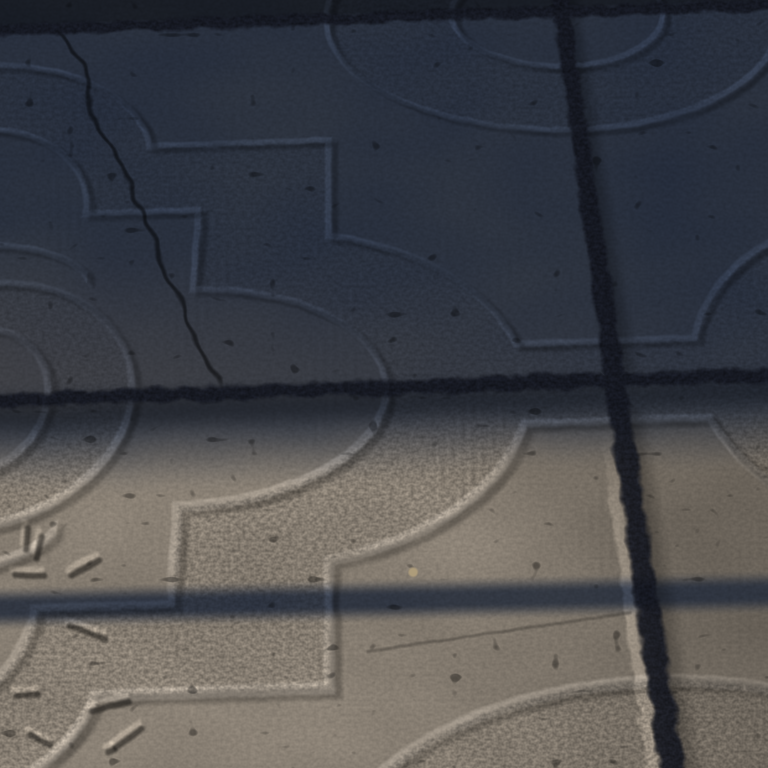
Give the GLSL for this texture, as a three.js fragment shader.

```glsl
// Worn relief floor slabs seen at a slant, half in blue shade and half in warm light.
// A perspective slab space is folded about its joints; raised outlines are contours
// of unions of ellipses and boxes, with gradient noise for grain and wear.
varying vec2 vUv;

float hash(vec2 c) {
  return fract(sin(dot(c, vec2(127.1, 311.7))) * 43758.5);
}

float corner(vec2 cell, vec2 offset) {
  float a = 6.2832 * hash(cell);
  return dot(vec2(cos(a), sin(a)), offset);
}

float noise(vec2 p) {
  vec2 i = floor(p), f = fract(p);
  vec2 w = f * f * f * (f * (f * 6.0 - 15.0) + 10.0);
  vec2 e = vec2(1.0, 0.0);
  return mix(mix(corner(i, f), corner(i + e, f - e), w.x),
             mix(corner(i + e.yx, f - e.yx), corner(i + 1.0, f - 1.0), w.x), w.y);
}

float ellipse(vec2 p, vec2 center, vec2 radius) {
  vec2 d = p - center;
  float f = length(d / radius);
  return f * (f - 1.0) / (length(d / (radius * radius)) + 0.0001);
}

float segment(vec2 p, vec2 a, vec2 b) {
  vec2 d = b - a;
  return length(p - a - d * clamp(dot(p - a, d) / dot(d, d), 0.0, 1.0));
}

float band(float d, float halfWidth, float soft) {
  return 1.0 - smoothstep(halfWidth - soft, halfWidth + soft, abs(d));
}

// Slab space: the joints cross at zero, both axes shrink with distance
vec2 slab(vec2 p) {
  float up = p.y - 0.505 - 0.033 * (p.x - 0.797);
  float across = p.x - 0.801 + 0.146 * (p.y - 0.505);
  return vec2(across / (1.0 - 0.384 * up), up / (1.0 - 0.253 * up));
}

// x: distance to the nearest raised outline, y: mask of the stippled fields
vec2 relief(vec2 s) {
  vec2 t = vec2(s.x < 0.0 ? -s.x : 1.1 * s.x, abs(s.y));
  float outer = min(ellipse(t, vec2(0.456, 0.0), vec2(0.341, 0.217)), t.y - 0.052);
  outer = min(outer, max(0.375 - t.x, t.y - 0.354));
  outer = min(outer, ellipse(t, vec2(0.911, 0.326), vec2(0.273, 0.165)));
  float inner = ellipse(t, vec2(0.562, 0.0), vec2(0.262, 0.141));
  inner = min(inner, max(0.562 - t.x, t.y - 0.255));
  inner = min(inner, ellipse(t, vec2(0.898, 0.255), vec2(0.174, 0.133)));
  float ring = ellipse(t, vec2(0.833, 0.0), vec2(0.2, 0.159));
  float hub = ellipse(t, vec2(0.846, 0.0), vec2(0.103, 0.096));
  float wheel = ellipse(t, vec2(0.0, 0.549), vec2(0.378, 0.191));
  float core = ellipse(t, vec2(0.0, 0.549), vec2(0.177, 0.09));
  float sliver = max(abs(ellipse(t, vec2(0.885, 0.143), vec2(0.182, 0.072))),
                     max(0.715 - t.x, 0.16 - t.y));
  float lines = min(min(abs(outer), abs(inner)), min(abs(ring), abs(hub)));
  lines = min(min(lines, sliver), min(abs(wheel), abs(core)));
  float field = min(max(outer, -inner), min(max(ring, -hub), max(wheel, -core)));
  return vec2(lines, 1.0 - smoothstep(-0.004, 0.004, field));
}

void main() {
  vec2 p = vUv;
  vec2 worn = p + 0.0015 * vec2(noise(p * 45.0), noise(p * 45.0 + 31.0));
  vec2 s = slab(worn);
  vec2 shape = relief(s);
  float cloud = noise(p * vec2(4.0, 7.0)) + 0.5 * noise(p * vec2(11.0, 19.0));
  float grain = noise(p * vec2(150.0, 210.0)) + 0.6 * noise(p * 310.0);

  // Light: shade above, sun below the cross joint, cut by a narrow cast shadow
  float sun = 1.0 - smoothstep(-0.125, -0.015, s.y + 0.015 * cloud);
  sun *= 1.0 - 0.92 * (1.0 - smoothstep(0.006, 0.03, abs(p.y - 0.208 - 0.021 * p.x)));
  float glow = (1.0 - smoothstep(0.02, 0.27, s.y + 0.12 * p.x)) * (1.0 - 0.65 * p.x);
  vec3 shade = mix(vec3(0.145, 0.175, 0.235), vec3(0.18, 0.205, 0.25), 0.5 + 0.6 * cloud);
  shade = mix(shade, vec3(0.3, 0.29, 0.29), 0.6 * glow * smoothstep(-0.06, 0.03, s.y));
  vec3 lit = vec3(0.52, 0.485, 0.44) * (1.0 - 0.2 * smoothstep(0.55, 1.0, p.x));
  vec3 color = mix(shade, lit * (1.0 + 0.1 * cloud), sun);

  // Stone grain, stronger in the stippled fields
  color *= 1.0 + grain * mix(0.09, 0.26, shape.y * (0.35 + 0.65 * sun));
  color *= 1.0 - 0.35 * smoothstep(0.42, 0.56, noise(p * vec2(38.0, 55.0) + 7.0));

  // Raised outlines with a dark flank at the lower right
  float lineWidth = mix(0.0045, 0.0068, sun);
  float flank = relief(slab(worn + vec2(-0.009, 0.006))).x;
  float wear = 0.8 + 0.5 * noise(p * 16.0 + 5.0);
  color *= 1.0 - 0.28 * wear * band(flank, lineWidth, 0.004);
  color = mix(color, color * 1.24 + vec3(0.012, 0.016, 0.022),
              wear * band(shape.x, lineWidth, 0.0025));

  // Broken chips near the lower left, and one pebble
  for (int i = 0; i < 10; i++) {
    float n = float(i);
    vec2 a = vec2(0.15 * hash(vec2(n, 2.0)), 0.02 + 0.28 * hash(vec2(n, 5.0)));
    vec2 b = a + 0.055 * vec2(hash(vec2(n, 8.0)), hash(vec2(n, 11.0)) - 0.4);
    color *= 1.0 - 0.45 * band(segment(worn + vec2(-0.004, 0.008), a, b), 0.004, 0.003);
    color = mix(color, color * 1.25, band(segment(worn, a, b), 0.004, 0.003));
  }
  color = mix(color, vec3(0.68, 0.61, 0.48), band(length(p - vec2(0.538, 0.255)), 0.006, 0.002));

  // Cracks
  float crack = p.x - 0.085 - 0.417 * (0.961 - p.y) - 0.022 * noise(p.yy * 9.0) - 0.008 * noise(p * 40.0);
  color *= 1.0 - 0.5 * band(crack, 0.003, 0.0025) * smoothstep(0.49, 0.51, p.y) * (1.0 - smoothstep(0.95, 0.97, p.y));
  color *= 1.0 - 0.22 * band(segment(worn, vec2(0.48, 0.152), vec2(0.82, 0.202)), 0.002, 0.002);

  // Joints: dark gaps, soft shadow beside them and a sunlit lip
  float rough = 0.006 * noise(p * 32.0) + 0.003 * noise(p * 90.0);
  float gap = max(band(s.x + rough, 0.013, 0.004), band(s.y + rough, 0.009, 0.004));
  gap = max(gap, band(s.y - 0.549 + rough, 0.009, 0.004));
  float lip = band(s.x + 0.021 + rough, 0.007, 0.003) * (1.0 - smoothstep(0.3, 0.46, p.y));
  color *= 1.0 - 0.25 * max(band(s.x - 0.01, 0.017, 0.014), band(s.y + 0.018, 0.02, 0.018));
  color *= 1.0 - 0.4 * smoothstep(0.549, 0.56, s.y);
  color = mix(color, color * 1.3, lip);
  color = mix(color, vec3(0.075, 0.085, 0.12) * (1.0 + 0.4 * grain), 0.88 * gap);

  gl_FragColor = vec4(color, 1.0);
}
```
